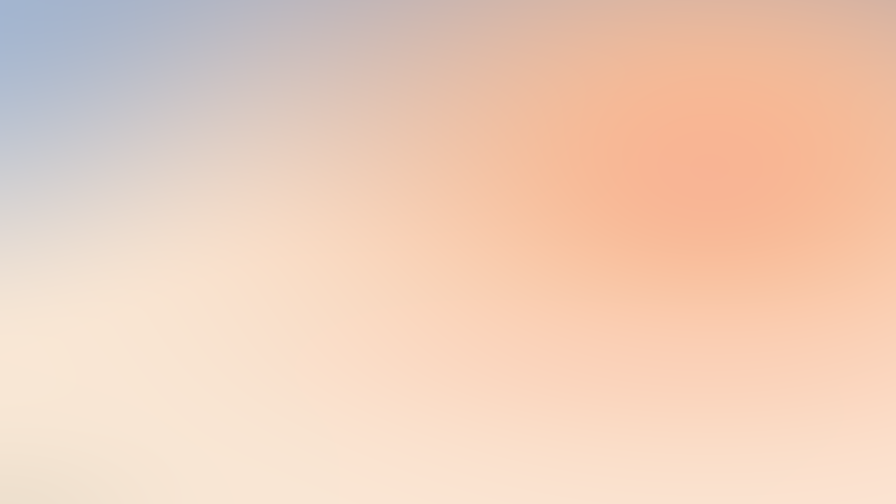
This background is drawn by a Shadertoy shader. Its source:

```glsl
// Soft dawn gradient: blue haze at upper left, a wide peach glow at right, cream below.

// Elliptical Gaussian falloff, 1 at the centre.
float glow(vec2 p, vec2 centre, vec2 radius) {
    vec2 d = (p - centre) / radius;
    return exp(-dot(d, d));
}

void mainImage(out vec4 fragColor, in vec2 fragCoord) {
    vec2 uv = fragCoord / iResolution.xy;

    // Cream ground, slightly shaded in the lower left corner
    vec3 cream = mix(vec3(0.975, 0.910, 0.840), vec3(0.985, 0.910, 0.850), uv.x);
    vec3 color = mix(cream, vec3(0.910, 0.860, 0.790), 0.7 * glow(uv, vec2(0.0, -0.03), vec2(0.16, 0.15)));

    // Haze descends from the top, lower on the left, and greys to the right
    float hazeDrop = 0.17 * smoothstep(-0.05, 0.35, uv.x);
    float haze = smoothstep(0.28, 1.0, uv.y - hazeDrop);
    vec3 hazeColor = mix(vec3(0.630, 0.710, 0.820), vec3(0.620, 0.630, 0.690), uv.x);
    color = mix(color, hazeColor, haze);

    // Wide peach glow
    color = mix(color, vec3(0.975, 0.725, 0.570), glow(uv, vec2(0.80, 0.69), vec2(0.43, 0.48)));

    // Pinker core, and a faint pink band beneath the glow
    color = mix(color, vec3(0.970, 0.695, 0.590), 0.6 * glow(uv, vec2(0.79, 0.66), vec2(0.13, 0.16)));
    color = mix(color, vec3(0.990, 0.810, 0.730), 0.3 * glow(uv, vec2(0.73, 0.28), vec2(0.30, 0.11)));

    fragColor = vec4(color, 1.0);
}
```
